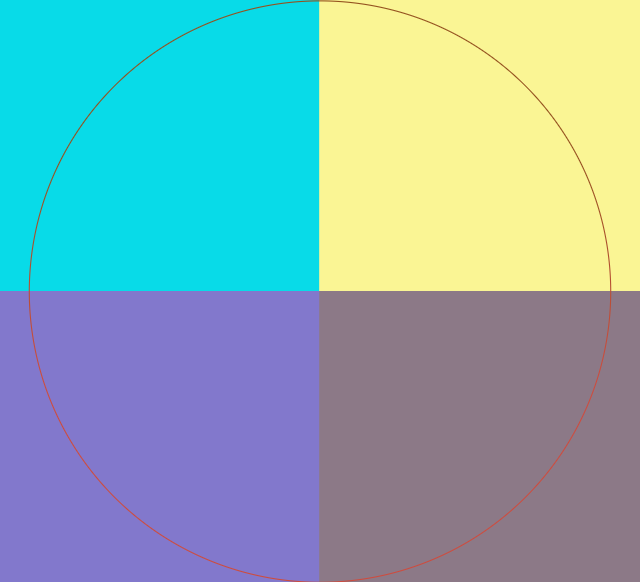
Reproduce this background procedurally as a WebGL 2 fragment shader.

```glsl
#version 300 es
precision highp float;
// Four flat colour quadrants crossed by one thin circle that fills the height.
// Smooth steps along x and y choose the quadrant; a distance function
// draws the ring, whose hue warms from top to bottom.

uniform vec2 u_resolution;
out vec4 outColor;

#define SPLIT vec2(0.4987, 0.5)
#define RING_CENTER vec2(0.5, 0.499)
#define RING_RADIUS 0.4995
#define RING_WIDTH 0.0019
#define CYAN vec3(0.03, 0.86, 0.91)
#define YELLOW vec3(0.98, 0.96, 0.58)
#define VIOLET vec3(0.51, 0.47, 0.80)
#define MAUVE vec3(0.55, 0.475, 0.53)
#define RING_TOP vec3(0.58, 0.32, 0.12)
#define RING_BOTTOM vec3(0.80, 0.30, 0.25)

// Soft coverage, one pixel wide, of the side where the distance is positive.
float coverage(float signedDistance, float pixel) {
    return clamp(signedDistance / pixel + 0.5, 0.0, 1.0);
}

vec3 quadrants(vec2 uv, vec2 pixel) {
    float right = coverage(uv.x - SPLIT.x, pixel.x);
    float upper = coverage(uv.y - SPLIT.y, pixel.y);
    return mix(mix(VIOLET, MAUVE, right), mix(CYAN, YELLOW, right), upper);
}

// Distance to the circle line, in units of the canvas height.
float ringDistance(vec2 uv) {
    float aspect = u_resolution.x / u_resolution.y;
    vec2 p = (uv - RING_CENTER) * vec2(aspect, 1.0);
    return abs(length(p) - RING_RADIUS);
}

void main() {
    vec2 pixel = 1.0 / u_resolution;
    vec2 uv = gl_FragCoord.xy * pixel;

    // Background fields
    vec3 color = quadrants(uv, pixel);

    // Thin ring over the fields
    float ring = coverage(0.5 * RING_WIDTH - ringDistance(uv), pixel.y);
    vec3 ringColor = mix(RING_BOTTOM, RING_TOP, smoothstep(0.3, 0.8, uv.y));
    color = mix(color, ringColor, ring);

    outColor = vec4(color, 1.0);
}
```
